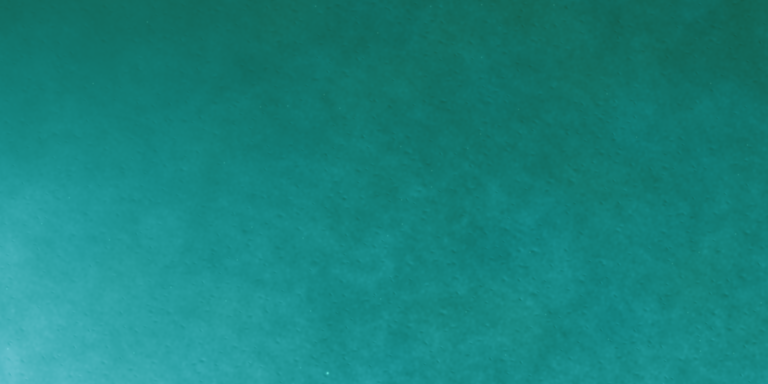
Write a WebGL 1 fragment shader that draws this texture.

```glsl
precision highp float;
// Softly lit teal painted surface: a vertical tone gradient with a pale glow at
// the lower left, clouded by smooth cellular noise at several scales and
// scattered with tiny embossed pits, faint slanted ripples and a few specks.
uniform vec2 u_resolution;

vec2 hash2(vec2 cell) {
  vec3 q = fract(cell.xyx * vec3(0.1031, 0.1030, 0.0973));
  q += dot(q, q.yzx + 33.33);
  return fract((q.xx + q.yz) * q.zy);
}

vec2 rotate(vec2 p, float angle) {
  float c = cos(angle), s = sin(angle);
  return vec2(c * p.x + s * p.y, c * p.y - s * p.x);
}

// Cellular noise: one soft bump of random sign and height per cell, about -1 to 1
float blobs(vec2 p, float seed) {
  vec2 base = floor(p);
  float sum = 0.0;
  for (int j = -1; j <= 1; j++) {
    for (int i = -1; i <= 1; i++) {
      vec2 cell = base + vec2(float(i), float(j));
      vec2 d = p - cell - hash2(cell + seed);
      float fall = max(0.0, 1.0 - dot(d, d));
      sum += fall * fall * fall * (2.0 * hash2(cell + seed + 71.7).x - 1.0);
    }
  }
  return sum;
}

// Sparse elongated pits, each with a dark side and a weaker light rim
float pits(vec2 p, float seed, float density, float radius) {
  vec2 cell = floor(p);
  vec2 pick = hash2(cell + seed);
  vec2 d = p - cell - mix(vec2(0.3), vec2(0.7), hash2(cell + seed + 19.3));
  d = rotate(d, -0.6 + 0.7 * (pick.y - 0.5)) / (radius * (0.6 + 0.6 * pick.y));
  d.x *= 0.6;
  vec2 rim = d - vec2(0.3, 1.1);
  float relief = 0.7 * exp(-dot(rim, rim)) - exp(-dot(d, d));
  return relief * step(pick.x, density);
}

// Round pale dots
float specks(vec2 p, float seed, float density, float radius) {
  vec2 cell = floor(p);
  vec2 d = p - cell - mix(vec2(0.25), vec2(0.75), hash2(cell + seed));
  return exp(-dot(d, d) / (radius * radius)) * step(hash2(cell + seed + 5.1).x, density);
}

// Broad light: brighter towards the bottom and the left edge
float lighting(vec2 uv) {
  float glow = exp(-pow(uv.x / 0.32, 1.5)) * (1.0 - smoothstep(0.30, 1.15, uv.y));
  float corner = smoothstep(0.6, 1.0, uv.x) * smoothstep(0.6, 1.0, uv.y);
  return 0.01 + 0.64 * (1.0 - uv.y) + 0.58 * glow - 0.08 * corner;
}

// Deep green through teal to pale cyan
vec3 tealRamp(float tone) {
  float t = clamp(tone, -0.3, 1.25);
  float lit = max(t, 0.0);
  return vec3(0.066 + 0.144 * pow(lit, 3.5),
              0.42 + 0.16 * t + 0.08 * lit * lit,
              0.37 + 0.22 * t + 0.09 * lit * lit);
}

void main() {
  vec2 uv = gl_FragCoord.xy / u_resolution;
  vec2 p = gl_FragCoord.xy / u_resolution.y;
  float roughness = mix(0.45, 1.0, smoothstep(0.1, 0.6, uv.x));

  // Clouding, bent a little so that the patches have ragged outlines
  vec2 bend = vec2(blobs(p * 9.0, 3.0), blobs(p * 9.0, 47.0));
  vec2 q = p + 0.025 * bend;
  float clouds = 0.06 * blobs(q * 4.0, 11.0)
               + 0.09 * blobs(q * 10.0, 23.0)
               + 0.07 * blobs(q * 23.0, 37.0);

  // Fine skin: short ripples sloping down to the right, and grain
  vec2 slanted = rotate(q, -0.55);
  float skin = 0.065 * blobs(slanted * vec2(34.0, 70.0), 53.0)
             + 0.075 * blobs(p * 110.0, 67.0);

  float marks = 0.20 * pits(p * 24.0, 83.0, 0.30, 0.10)
              + 0.16 * pits(rotate(p, 0.4) * 38.0, 97.0, 0.22, 0.13);
  float tone = lighting(uv) + roughness * (clouds + skin + marks);
  vec3 color = tealRamp(tone);

  // Slight hue drift between green and blue, then the pale specks
  color += vec3(0.006, 0.0, -0.010) * blobs(q * 7.0, 109.0) * roughness;
  float dots = 0.07 * specks(p * 30.0, 127.0, 0.03, 0.07)
             + 0.30 * specks(p * 9.0, 139.0, 0.02, 0.03);
  color += dots * vec3(0.8, 0.9, 0.75);

  gl_FragColor = vec4(clamp(color, 0.0, 1.0), 1.0);
}
```
